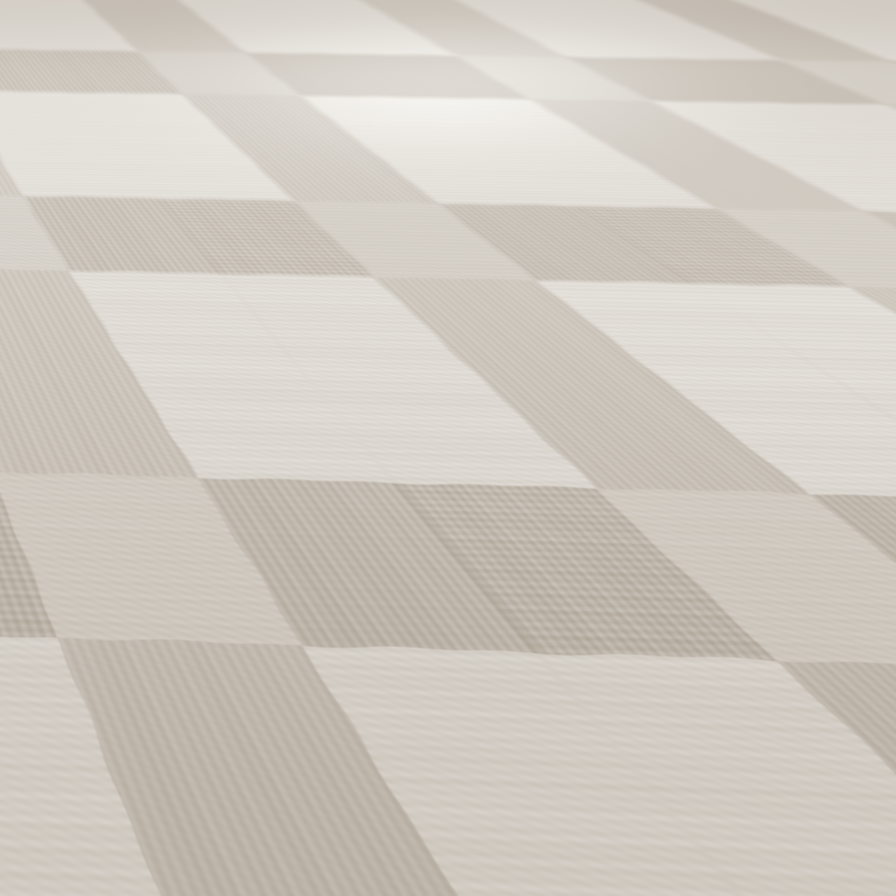
Reproduce this texture procedurally as a WebGL 2 fragment shader.

```glsl
#version 300 es
precision highp float;
// Woven floor of pale tiles split by darker bands, seen in perspective.
// The canvas is projected to a plane whose unit square is one tile plus its
// bands; ribs, beads, seams and soft light are layered sines and hashes.

#define HORIZON 0.4727      // height of the horizon above the canvas
#define VANISH_X -0.4036    // where the columns meet on the horizon
#define COLUMN_PITCH 0.655
#define ROW_PITCH 0.4437
#define ROW_TILT 0.0261
#define BAND 0.345          // band share of one repeat
#define RIBS 64.0           // threads in one repeat
#define RELIEF 0.13         // strength of the threads
#define WEAR 0.05           // tone drift between repeats
#define SEAM 0.006          // half width of the seam

uniform vec2 u_resolution;
out vec4 outColor;

const float TAU = 6.2831853;
const vec3 SHADE = vec3(0.69, 0.652, 0.603);
const vec3 IVORY = vec3(0.93, 0.92, 0.90);

float hash(vec2 p) {
    p = fract(p * vec2(0.1031, 0.1173));
    p += dot(p, p.yx + 33.33);
    return fract((p.x + p.y) * p.x * 7.13);
}

// Plane position, x across the columns and y into the distance
vec2 project(vec2 p) {
    float depth = 1.0 - p.y + HORIZON;
    float column = (p.x - VANISH_X) / depth;
    float row = (1.0 + ROW_TILT * (p.x - 0.3255)) / depth;
    return vec2((column - 0.395) / COLUMN_PITCH, row / ROW_PITCH - 1.89);
}

// Soft mask of the band that starts each repeat
float bandMask(float x, float blur) {
    float d = abs(fract(x - BAND * 0.5 + 0.5) - 0.5) - BAND * 0.5;
    return 1.0 - smoothstep(-blur, blur, d);
}

// One thread direction: rounded ribs, each with its own tone
float ribs(float x, float family) {
    float tone = hash(vec2(floor(x), family)) - 0.5;
    return sin(TAU * x) + 0.7 * tone;
}

void main() {
    vec2 p = gl_FragCoord.xy / u_resolution;
    float down = 1.0 - p.y;
    vec2 plane = project(p);
    vec2 footprint = fwidth(plane);
    vec2 cell = floor(plane);

    // Band edges, softer in the distance and slightly ragged
    float focus = mix(0.0035, 0.0015, smoothstep(0.0, 0.6, down));
    vec2 blur = max(footprint, footprint * u_resolution.y * focus);
    vec2 ragged = 0.003 * sin(plane.yx * vec2(37.0, 29.0)) * sin(plane.yx * 11.0);
    float columnBand = bandMask(plane.x + ragged.x, blur.x);
    float rowBand = bandMask(plane.y + ragged.y, blur.y);
    float both = columnBand * rowBand;
    float columnOnly = columnBand - both;
    float rowOnly = rowBand - both;
    float tile = 1.0 - columnBand - rowBand + both;
    vec4 parts = vec4(tile, rowOnly, columnOnly, both);

    // Base tones fade from near to far
    float far = 1.0 - smoothstep(0.1, 1.0, down);
    vec4 tones = mix(vec4(0.53, 0.08, 0.20, 0.42), vec4(0.84, 0.46, 0.56, 0.65), far);
    float tone = dot(parts, tones);
    tone += WEAR * dot(parts, vec4(
        hash(cell + 3.0), hash(cell + 17.0), hash(cell + 41.0), hash(cell + 67.0)) - 0.5);

    // Threads, faded out where they become too fine to resolve
    vec2 thread = plane * RIBS;
    vec2 visible = 1.0 - smoothstep(0.15, 0.6, footprint * RIBS);
    float lengthwise = ribs(thread.x, 5.0) * visible.x;
    float crosswise = ribs(thread.y, 9.0) * visible.y;
    float bead = sin(TAU * (thread.x * 0.5 + thread.y)) * visible.x * visible.y;
    float seamOffset = fract(plane.x) - (1.0 + BAND) * 0.5;
    float hatch = smoothstep(-0.02, 0.02, seamOffset);
    tone += RELIEF * tile * (0.30 * crosswise + 0.22 * bead);
    tone += RELIEF * rowOnly * (0.65 * lengthwise + mix(0.15, 0.55, hatch) * crosswise);
    tone += RELIEF * columnOnly * (0.5 * lengthwise + 0.12 * bead);
    tone += RELIEF * both * (0.25 * crosswise + 0.25 * bead);

    // Long streaks along the tile threads
    float streak = sin(plane.y * 83.0 + 0.6 * sin(plane.x * 5.0)) * sin(plane.y * 131.0);
    tone += 0.03 * tile * streak * visible.y;

    // Pressed seam through the middle of each tile column
    float seam = 1.0 - smoothstep(SEAM - blur.x, SEAM + blur.x, abs(seamOffset));
    float seamWear = 0.6 + 0.4 * sin(plane.y * 9.0 + cell.x * 2.0);
    tone -= seam * (0.13 * rowOnly + 0.05 * tile * seamWear) * smoothstep(0.1, 0.5, down);

    // Lamp reflection and the dimmer far edge
    vec2 lamp = (vec2(p.x, down) - vec2(0.49, 0.095)) / vec2(0.24, 0.075);
    tone += 0.30 * exp(-dot(lamp, lamp));
    tone -= 0.22 * (1.0 - smoothstep(0.0, 0.09, down));
    tone -= 0.10 * smoothstep(0.65, 1.0, p.x) * (1.0 - smoothstep(0.05, 0.3, down));

    outColor = vec4(mix(SHADE, IVORY, clamp(tone, -0.2, 1.15)), 1.0);
}
```
